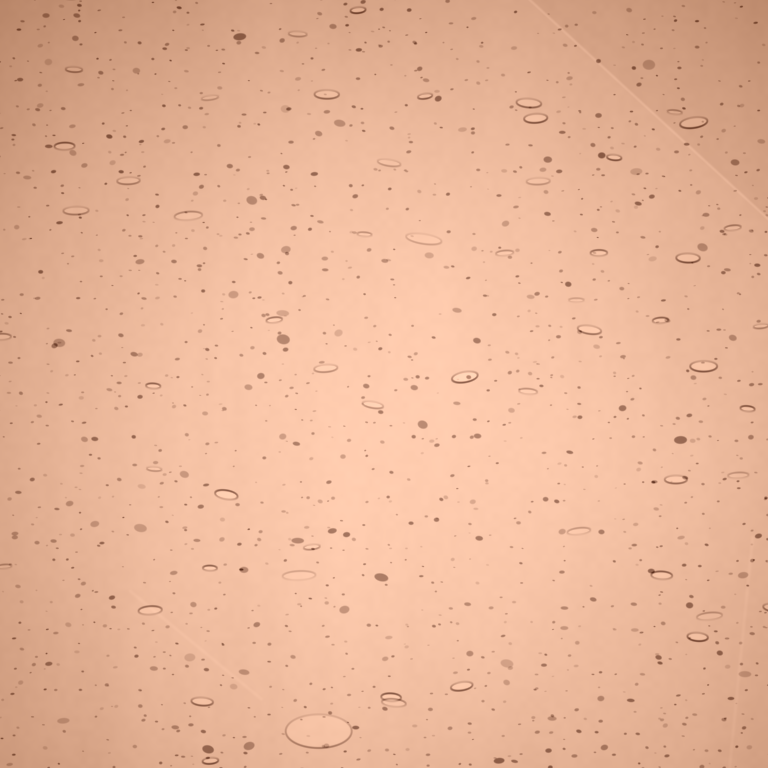
This texture is drawn by a Shadertoy shader. Its source:

```glsl
float hash(vec2 p) {
    vec3 q = fract(p.xyx * vec3(0.1031, 0.1030, 0.0973));
    q += dot(q, q.yzx + 33.33);
    return fract((q.x + q.y) * q.z);
}

float noise(vec2 p) {
    vec2 i = floor(p), f = fract(p);
    f = f * f * (3.0 - 2.0 * f);
    return mix(mix(hash(i), hash(i + vec2(1, 0)), f.x),
               mix(hash(i + vec2(0, 1)), hash(i + 1.0), f.x), f.y);
}

float ellipseDistance(vec2 p, vec2 radii) {
    float k = length(p / radii);
    return k * (k - 1.0) / max(length(p / (radii * radii)), 1.0);
}

float segmentDistance(vec2 p, vec2 a, vec2 b) {
    vec2 ab = b - a;
    return length(p - a - ab * clamp(dot(p - a, ab) / dot(ab, ab), 0.0, 1.0));
}

// Flat bubble: dark rim, heavier on one side, with a pale glint inside
float bubble(vec2 p, vec2 radii, float side, float soft) {
    float d = ellipseDistance(p, radii);
    float rim = 1.0 - smoothstep(0.0, soft + 0.0011, abs(d));
    float inside = 1.0 - smoothstep(-soft, soft, d + 0.002);
    float weight = 0.68 + 0.4 * side * clamp(p.y / radii.y, -1.0, 1.0);
    return rim * weight - 0.12 * inside * (1.0 - rim);
}

// Jittered grid of bubbles or solid specks
float scatter(vec2 uv, float cells, float share, vec2 sizes, bool hollow, float soft) {
    float seed = cells * 7.0;
    vec2 cell = floor(uv * cells);
    float present = step(hash(cell + seed), share);
    vec2 jitter = vec2(hash(cell + seed + 13.7), hash(cell + seed + 29.1));
    vec2 p = uv - (cell + 0.2 + 0.6 * jitter) / cells;
    float pick = hash(cell + seed + 41.3);
    float strength = hash(cell + seed + 57.9);
    float width = mix(sizes.x, sizes.y, pick * pick);

    // Slight tilt off the horizontal
    p.y += p.x * 0.3 * (hash(cell + seed + 71.0) - 0.5);
    if (hollow) {
        float side = sign(hash(cell + seed + 83.0) - 0.6);
        vec2 radii = vec2(width, width * mix(0.28, 0.42, strength));
        return present * mix(0.13, 0.42, strength) * bubble(p, radii, side, soft);
    }
    float d = ellipseDistance(p, vec2(width, width * mix(0.45, 0.85, jitter.y)));
    return present * mix(0.08, 0.36, strength) * (1.0 - smoothstep(-soft, soft, d));
}

void mainImage(out vec4 fragColor, in vec2 fragCoord) {
    vec2 uv = fragCoord / iResolution.y;
    float soft = max(0.0013, 0.8 / iResolution.y);

    // Warm glow falling off towards the corners, with faint mottling
    vec2 fromGlow = uv - vec2(0.53, 0.43);
    float shade = 0.47 * dot(fromGlow, fromGlow);
    shade += 0.02 * (noise(uv * vec2(9.0, 5.0)) - 0.5);
    shade += 0.012 * (noise(uv * 110.0) - 0.5);
    shade += 0.008 * (noise(vec2(uv.x * 45.0, uv.y * 2.0)) - 0.5);

    // Fold across the upper right corner and two fainter creases
    float fold = dot(uv - vec2(0.69, 1.0), normalize(vec2(0.285, 0.31)));
    shade += 0.025 * smoothstep(-0.001, 0.004, fold) * exp(-4.0 * max(fold, 0.0));
    shade -= 0.035 * (1.0 - smoothstep(0.0, 0.003, abs(fold)));
    float crease = min(segmentDistance(uv, vec2(0.17, 0.23), vec2(0.34, 0.09)),
                       segmentDistance(uv, vec2(0.95, 0.0), vec2(0.98, 0.3)));
    shade -= 0.018 * (1.0 - smoothstep(0.0, 0.004, crease));

    // Bubbles and specks from large to tiny
    float ink = scatter(uv + 0.03, 6.0, 0.3, vec2(0.015, 0.025), true, soft);
    ink += scatter(uv + 0.07, 10.0, 0.38, vec2(0.009, 0.017), true, soft);
    ink += scatter(uv + 0.01, 17.0, 0.35, vec2(0.004, 0.009), false, soft);
    ink += scatter(uv, 25.0, 0.42, vec2(0.0025, 0.005), false, soft);
    ink += scatter(uv + 0.02, 37.0, 0.38, vec2(0.0016, 0.0035), false, soft);
    ink += scatter(uv + 0.05, 49.0, 0.3, vec2(0.001, 0.0022), false, soft);
    ink += 0.25 * bubble(uv - vec2(0.415, 0.048), vec2(0.043, 0.022), -1.0, soft);

    vec3 glowColor = vec3(1.0, 0.80, 0.685);
    vec3 color = glowColor - shade - ink * vec3(1.0, 0.96, 0.88);
    fragColor = vec4(clamp(color, 0.0, 1.0), 1.0);
}
```
